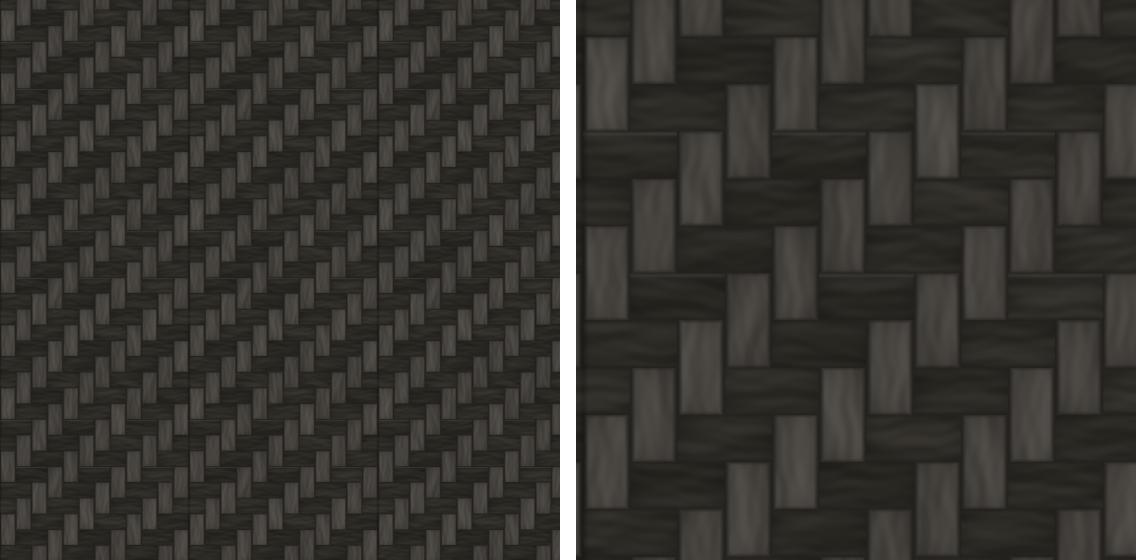
Left: the whole. Right: its middle third, enlarged.
This texture is drawn by a WebGL 2 fragment shader. Its source:

```glsl
#version 300 es
precision highp float;
// Dark 2/2 twill weave: grey upright warp bundles over near-black level weft bundles.
// The thread grid picks the bundle on top by a diagonal rule; each bundle is a soft
// box filled with layered-sine fibres, its variation repeating every few threads.

#define THREADS 35.556      // threads across the canvas
#define ROW_SHIFT 0.63      // offset of the first full row from the top, in threads
#define TILE 12.0           // threads after which the wear repeats
#define SOFTNESS 0.07       // edge blur, in threads
#define WARP_HALF 0.435     // half width of an upright bundle
#define WEFT_HALF 0.465     // half width of a level bundle
#define FIBRE_LAYERS 5
#define WARP_WEAR 0.10      // brightness spread between upright bundles
#define WEFT_WEAR 0.14      // brightness spread between level bundles

uniform vec2 u_resolution;
out vec4 fragColor;

const vec3 GAP       = vec3(0.135, 0.130, 0.115);
const vec3 WEFT_DARK = vec3(0.135, 0.127, 0.108);
const vec3 WEFT_PALE = vec3(0.207, 0.197, 0.175);
const vec3 WARP_DARK = vec3(0.222, 0.210, 0.195);
const vec3 WARP_PALE = vec3(0.318, 0.303, 0.285);

float hash(vec2 p) {
    vec3 q = fract(vec3(p.xyx) * vec3(0.1031, 0.1030, 0.0973));
    q += dot(q, q.yzx + 33.33);
    return fract((q.x + q.y) * q.z);
}

// Signed distance to a box centred on the origin
float boxDistance(vec2 p, vec2 halfSize) {
    vec2 d = abs(p) - halfSize;
    return length(max(d, 0.0)) + min(max(d.x, d.y), 0.0);
}

// Streaks running along a bundle, 0 to 1; p is (across, along)
float fibres(vec2 p, vec2 id) {
    float sum = 0.0;
    float total = 0.0;
    for (int i = 0; i < FIBRE_LAYERS; i++) {
        float k = float(i);
        float phase = 6.2832 * hash(id + 17.0 * k);
        float slant = (hash(id + 31.0 * k + 5.0) - 0.5) * (3.0 + 1.5 * k);
        float bend = 0.9 * sin(p.y * (1.7 + k) + phase * 2.0);
        float weight = 1.0 / (1.0 + 0.3 * k);
        sum += weight * sin(p.x * (4.0 + 5.0 * k) + p.y * slant + bend + phase);
        total += weight;
    }
    return clamp(0.5 + 0.75 * sum / total, 0.0, 1.0);
}

void main() {
    // Thread grid, rows counted downward
    vec2 uv = gl_FragCoord.xy / u_resolution.y;
    vec2 grid = vec2(uv.x, 1.0 - uv.y) * THREADS - vec2(0.0, ROW_SHIFT);
    vec2 cell = floor(grid);
    vec2 f = grid - cell;
    float blur = max(SOFTNESS, THREADS / u_resolution.y);

    // Diagonal rule: two cells of warp on top, then two of weft
    float turn = mod(cell.x + cell.y, 4.0);
    bool warpOnTop = turn < 2.0;
    float part = mod(turn, 2.0);

    // Coordinates within the bundle, and the bundle's repeating identity
    vec2 local = warpOnTop ? vec2(f.x, f.y + part) : vec2(f.y, f.x + part);
    vec2 start = warpOnTop ? cell - vec2(0.0, part) : cell - vec2(part, 0.0);
    vec2 id = mod(start, TILE) + (warpOnTop ? 3.0 : 53.0);
    vec2 centred = local - vec2(0.5, 1.0);

    // Fibre shade, rounded across the bundle and dimmed toward its ends
    float streak = fibres(local, id);
    float wear = hash(id + 71.0) - 0.5;
    float round_ = 1.0 - 2.0 * centred.x * centred.x;
    float ends = 1.0 - 0.12 * pow(abs(centred.y), 4.0);
    vec3 bundle;
    float edge;
    if (warpOnTop) {
        bundle = mix(WARP_DARK, WARP_PALE, 0.2 + 0.65 * streak);
        bundle *= (1.0 + WARP_WEAR * wear) * mix(0.88, 1.04, round_) * ends;
        edge = boxDistance(centred, vec2(WARP_HALF, 0.98));
    } else {
        bundle = mix(WEFT_DARK, WEFT_PALE, 0.1 + 0.8 * streak);
        bundle *= (1.0 + WEFT_WEAR * wear) * mix(0.9, 1.03, round_) * ends;
        edge = boxDistance(centred, vec2(WEFT_HALF, 1.02));
    }
    vec3 colour = mix(bundle, GAP, smoothstep(-blur, blur, edge));

    // Pale hairlines above two rows of each tile
    float tileRow = mod(cell.y, TILE);
    float paleRow = 1.0 - step(0.1, abs(abs(tileRow - 3.5) - 1.5));
    float hairline = 1.0 - smoothstep(0.0, blur, abs(f.y - 0.05));
    if (!warpOnTop) colour += 0.055 * paleRow * hairline;

    // Darker seam at the left edge of each tile
    float seamOffset = abs(mod(grid.x + 0.5 * TILE, TILE) - 0.5 * TILE);
    colour *= 1.0 - 0.22 * (1.0 - smoothstep(0.0, 2.0 * blur, seamOffset));

    fragColor = vec4(colour, 1.0);
}
```
